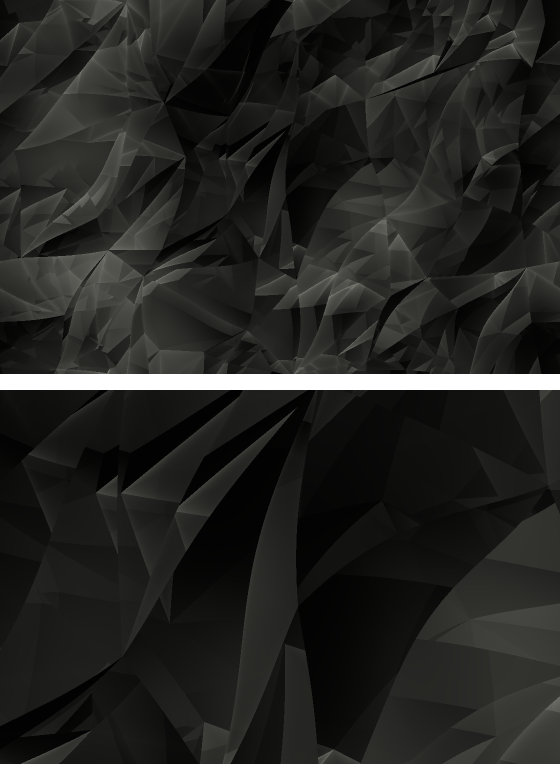
Top, the full canvas; bottom, a detail of the centre.
A Shadertoy shader for this texture:

```glsl
// Seamless sheet of crumpled black paper: sharp facets, soft folds and pale creases.

// Random triple for a lattice point; the lattice wraps after "period" cells.
vec3 hash3(vec2 cell, vec2 period, float seed) {
    cell -= period * floor((cell + 0.5) / period);
    uvec3 v = uvec3(vec3(cell + 0.5, seed)) * 1664525u + 1013904223u;
    for (int i = 0; i < 2; i++) {
        v.x += v.y * v.z;
        v.y += v.z * v.x;
        v.z += v.x * v.y;
        v ^= v >> 16u;
    }
    return vec3(v >> 8u) / 16777216.0;
}

float cornerSlope(vec2 cell, vec2 offset, vec2 period, float seed) {
    float angle = 6.2832 * hash3(cell, period, seed).x;
    return dot(vec2(cos(angle), sin(angle)), offset);
}

// Wrapping gradient noise, about -0.7 to 0.7.
float gradientNoise(vec2 uv, vec2 period, float seed) {
    vec2 p = uv * period, i = floor(p), f = p - i;
    vec2 s = f * f * f * (f * (f * 6.0 - 15.0) + 10.0);
    vec2 e = vec2(1, 0);
    return mix(
        mix(cornerSlope(i, f, period, seed), cornerSlope(i + e, f - e, period, seed), s.x),
        mix(cornerSlope(i + e.yx, f - e.yx, period, seed), cornerSlope(i + 1.0, f - 1.0, period, seed), s.x),
        s.y);
}

// Keeps the highest triangle over p as (slope.xy, height, distance to edge).
void addFacet(vec2 p, vec3 a, vec3 b, vec3 c, inout vec4 top) {
    vec3 u = b - a, v = c - a;
    vec2 w = p - a.xy;
    float area = u.x * v.y - u.y * v.x;
    if (abs(area) < 1e-4) return;
    vec2 bary = vec2(w.x * v.y - w.y * v.x, u.x * w.y - u.y * w.x) / area;
    float inside = min(min(bary.x, bary.y), 1.0 - bary.x - bary.y);
    float height = a.z + dot(bary, vec2(u.z, v.z));
    if (inside > -1e-4 && height > top.z) {
        vec2 slope = (u.z * vec2(v.y, -v.x) + v.z * vec2(-u.y, u.x)) / area;
        top = vec4(slope / (1.0 + 0.6 * length(slope)), height, max(inside, 0.0));
    }
}

// Jittered triangle mesh with random vertex heights.
vec4 crumple(vec2 uv, vec2 period, float seed) {
    vec2 p = uv * period, base = floor(p);
    vec3 vert[9];
    for (int k = 0; k < 9; k++) {
        vec2 cell = vec2(k % 3, k / 3) - 1.0;
        vec3 r = hash3(base + cell, period, seed);
        vert[k] = vec3(cell + 0.5 + 0.84 * (r.xy - 0.5), r.z);
    }
    vec4 top = vec4(0, 0, -1, 1);
    for (int k = 0; k < 4; k++) {
        int n = k % 2 + 3 * (k / 2);
        vec3 a = vert[n], b = vert[n + 1], c = vert[n + 3], d = vert[n + 4];
        // Fold along the higher diagonal
        if (a.z + d.z > b.z + c.z) {
            addFacet(p - base, a, b, d, top);
            addFacet(p - base, a, d, c, top);
        } else {
            addFacet(p - base, a, b, c, top);
            addFacet(p - base, b, d, c, top);
        }
    }
    return top;
}

float paperLight(vec2 uv) {
    // Gentle bending of the sheet
    uv += 0.05 * vec2(gradientNoise(uv, vec2(4, 3), 1.0), gradientNoise(uv, vec2(4, 3), 2.0));

    // Each finer crumple is shifted by the slope of the coarser one, so it breaks at its creases
    vec4 large = crumple(vec2(uv.x, uv.y - uv.x), vec2(8, 5), 3.0);
    vec2 folded = uv + 0.17 * large.xy;
    vec4 medium = crumple(folded, vec2(11, 8), 4.0);
    vec2 refolded = folded + 0.09 * medium.xy;
    vec4 small = crumple(refolded, vec2(19, 13), 5.0);

    float largeLit = dot(large.xy, vec2(-0.4, 0.92));
    float mediumLit = dot(medium.xy, vec2(-0.55, 0.83));
    float smallLit = dot(small.xy, vec2(-0.55, 0.83));
    float rough = smoothstep(-0.25, 0.3, gradientNoise(uv, vec2(5, 4), 6.0));

    float light = 0.118 + 0.14 * largeLit + 0.12 * mediumLit + 0.10 * rough * smallLit;

    // Facets brighten softly towards their crests
    light += 0.16 * (large.z - 0.5) + 0.13 * (medium.z - 0.5) + 0.08 * rough * (small.z - 0.5);

    // Broad shade and soft curvature inside the facets
    light += 0.13 * gradientNoise(uv, vec2(3, 2), 7.0);
    light += 0.10 * gradientNoise(refolded, vec2(9, 6), 8.0);

    // Pale glints on raised, lit creases
    light += 0.30 * exp(-26.0 * large.w) * large.z * max(largeLit, 0.0);
    light += 0.28 * exp(-18.0 * medium.w) * medium.z * max(mediumLit, 0.0);
    return 0.5 * (light + sqrt(light * light + 0.004));
}

void mainImage(out vec4 fragColor, in vec2 fragCoord) {
    // Four samples smooth the crease edges
    float light = 0.0;
    for (int k = 0; k < 4; k++) {
        vec2 offset = vec2(k % 2, k / 2) * 0.5 - 0.25;
        light += 0.25 * paperLight((fragCoord + offset) / iResolution.xy);
    }
    fragColor = vec4(min(light, 0.45) * vec3(1.0, 1.01, 0.94), 1.0);
}
```
